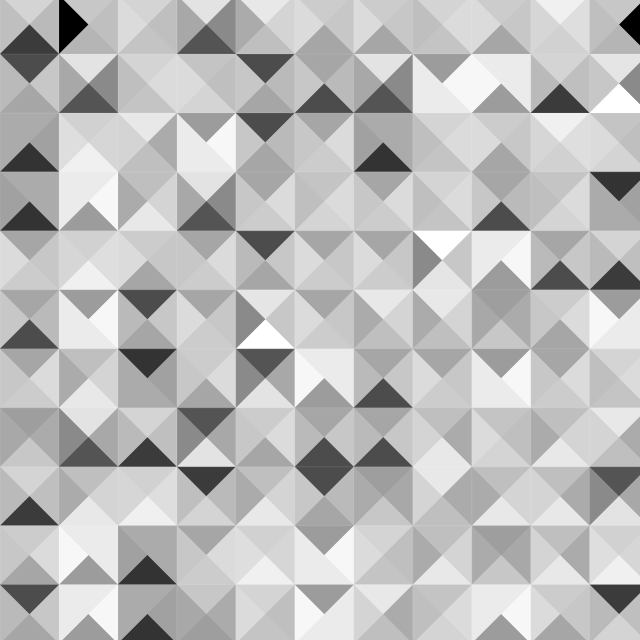
This pattern is drawn by a WebGL 2 fragment shader. Its source:

```glsl
#version 300 es
precision highp float;
// Grid of grey four-sided pyramids seen from above, each a randomly mirrored facet set.

#define CELLS_ACROSS 10.855   // pyramids per canvas side
#define ROW_OFFSET 0.06       // part of the lowest row below the canvas
#define SEAM_WIDTH 0.009      // half width of the hairline between cells
#define SEAM_GAIN 0.10        // how much the hairline lightens
#define SEED 29u
#define SAMPLES 4             // antialiasing samples per axis

uniform vec2 u_resolution;
out vec4 outColor;

const int KINDS = 12;

// Facet greys of each pyramid kind: top, right, bottom, left.
const vec4 FACETS[KINDS] = vec4[KINDS](
    vec4(0.91, 0.67, 0.75, 0.83),
    vec4(0.65, 0.86, 0.80, 0.78),
    vec4(0.83, 0.86, 0.77, 0.75),
    vec4(0.94, 0.84, 0.82, 0.87),
    vec4(0.62, 0.67, 0.78, 0.66),
    vec4(0.92, 0.97, 0.61, 0.92),
    vec4(0.65, 0.73, 0.30, 0.78),
    vec4(0.83, 0.73, 0.23, 0.75),
    vec4(0.67, 0.67, 0.20, 0.63),
    vec4(0.89, 0.54, 0.33, 0.66),
    vec4(1.00, 0.78, 0.90, 0.54),
    vec4(0.78, 0.75, 0.71, 0.00));

// Share of the cells taken by each kind; sums to one.
const float SHARE[KINDS] = float[KINDS](
    0.16, 0.12, 0.08, 0.13, 0.07, 0.11, 0.08, 0.05, 0.07, 0.05, 0.04, 0.04);

// Three independent random values in [0, 1) per cell.
vec3 hashCell(vec2 cell) {
    uvec3 v = uvec3(uvec2(ivec2(cell)), SEED);
    v = v * 1664525u + 1013904223u;
    v.x += v.y * v.z; v.y += v.z * v.x; v.z += v.x * v.y;
    v ^= v >> 16u;
    v.x += v.y * v.z; v.y += v.z * v.x; v.z += v.x * v.y;
    return vec3(v >> 8u) / 16777216.0;
}

// Weighted choice of a pyramid kind.
vec4 pickFacets(float chance) {
    int kind = 0;
    for (int i = 0; i < KINDS - 1; i++) {
        chance -= SHARE[i];
        if (chance < 0.0) break;
        kind = i + 1;
    }
    return FACETS[kind];
}

// Grey level at a point given in cell units.
float pyramidGrey(vec2 p) {
    vec2 cell = floor(p);
    vec2 local = fract(p) - 0.5;
    vec3 rnd = hashCell(cell);
    vec4 facets = pickFacets(rnd.x);

    // Mirror the pyramid, then split it along both diagonals.
    vec2 q = local * (2.0 * step(0.5, rnd.yz) - 1.0);
    float grey = abs(q.x) > abs(q.y)
        ? (q.x > 0.0 ? facets.y : facets.w)
        : (q.y > 0.0 ? facets.x : facets.z);

    // Faint light seam along the cell border.
    float borderDistance = 0.5 - max(abs(local.x), abs(local.y));
    return mix(grey, 1.0, SEAM_GAIN * step(borderDistance, SEAM_WIDTH));
}

void main() {
    float sum = 0.0;
    for (int j = 0; j < SAMPLES; j++) {
        for (int i = 0; i < SAMPLES; i++) {
            vec2 jitter = (vec2(i, j) + 0.5) / float(SAMPLES) - 0.5;
            vec2 uv = (gl_FragCoord.xy + jitter) / u_resolution;
            sum += pyramidGrey(uv * CELLS_ACROSS + vec2(0.0, ROW_OFFSET));
        }
    }
    outColor = vec4(vec3(sum / float(SAMPLES * SAMPLES)), 1.0);
}
```
